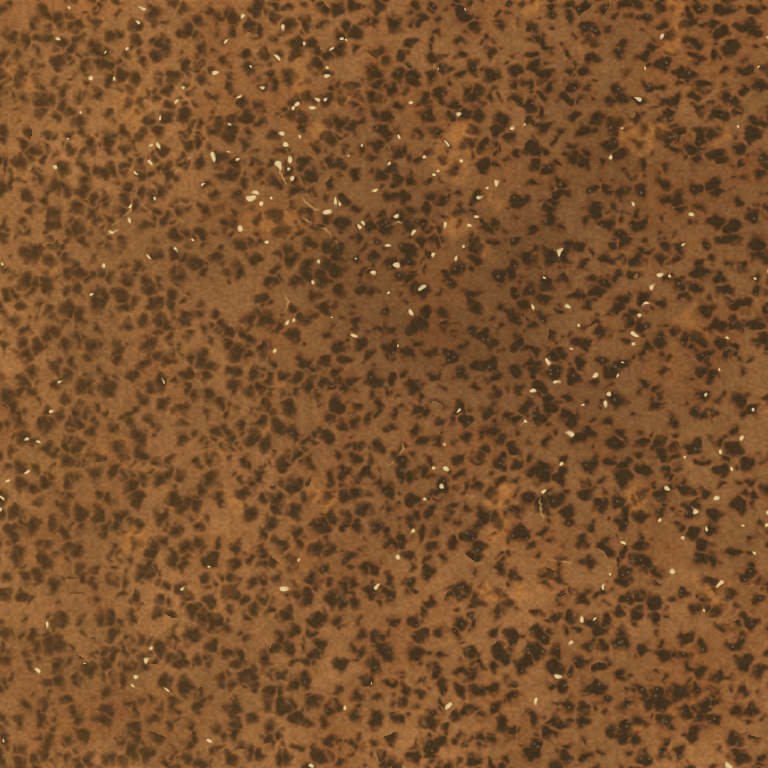
Give the GLSL for this texture, as a Shadertoy shader.

```glsl
// Draws a rusty brown crust peppered with dark soft spots, ochre stains and pale flecks.

float hash(vec2 p) {
    return fract(sin(dot(p, vec2(127.1, 311.7))) * 43758.5453);
}

vec2 hash2(vec2 p) {
    return vec2(hash(p), hash(p + 57.3));
}

float noise(vec2 p) {
    vec2 i = floor(p), f = fract(p);
    f = f * f * (3.0 - 2.0 * f);
    return mix(mix(hash(i), hash(i + vec2(1, 0)), f.x),
               mix(hash(i + vec2(0, 1)), hash(i + vec2(1, 1)), f.x), f.y);
}

float fbm(vec2 p) {
    float sum = 0.0, amp = 0.5;
    for (int i = 0; i < 4; i++) {
        sum += amp * noise(p);
        p = mat2(1.6, 1.2, -1.2, 1.6) * p + 7.1;
        amp *= 0.5;
    }
    return sum / 0.9375;
}

// Distance to the nearest scattered round spot, in cell units
float spotDistance(vec2 p, float chance, float minR, float maxR) {
    vec2 cell = floor(p);
    float d = 2.0;
    for (int y = -1; y <= 1; y++)
    for (int x = -1; x <= 1; x++) {
        vec2 id = cell + vec2(x, y);
        if (hash(id + 13.7) > chance) continue;
        vec2 center = id + 0.08 + 0.84 * hash2(id);
        float radius = mix(minR, maxR, hash(id + 91.1));
        d = min(d, length(p - center) - radius);
    }
    return d;
}

// Thin wavy fibres, scattered at random angles
float fibres(vec2 uv, float pixel) {
    float cover = 0.0;
    for (int i = 0; i < 10; i++) {
        vec2 id = vec2(i, 4.0);
        vec2 q = uv - (0.15 + 0.7 * hash2(id));
        float a = 6.283 * hash(id + 2.9);
        q = mat2(cos(a), -sin(a), sin(a), cos(a)) * q;
        q.y += 0.005 * sin(q.x * 70.0 + a) + 0.004 * (noise(q.xx * 150.0 + a) - 0.5);
        float halfLength = mix(0.012, 0.045, hash(id + 8.2));
        float line = 1.0 - smoothstep(0.0005, 0.0012 + pixel, abs(q.y));
        float ends = 1.0 - smoothstep(0.7, 1.0, abs(q.x) / halfLength);
        cover = max(cover, line * ends * noise(q.xx * 120.0 + a));
    }
    return cover;
}

void mainImage(out vec4 fragColor, in vec2 fragCoord) {
    vec2 uv = fragCoord / iResolution.y;
    float pixel = 1.0 / iResolution.y;
    float right = smoothstep(0.0, 0.75, uv.x + 0.15 * (fbm(uv * 4.0) - 0.5));

    // Ground: lighter at the left and bottom, duller toward the right
    float light = 1.0 - smoothstep(0.1, 0.62, length((uv - vec2(0.72, 0.6)) * vec2(0.8, 1.0)));
    vec3 ground = mix(vec3(0.61, 0.415, 0.235), vec3(0.49, 0.335, 0.195), light);
    ground *= 0.84 + 0.32 * fbm(uv * 9.0 + 3.0);
    ground = mix(ground, vec3(0.54, 0.32, 0.16), 0.35 * smoothstep(0.45, 0.75, fbm(uv * 14.0 + 20.0)));

    // Ochre stains, with a streak and a glow in the upper left
    vec2 glowAt = (uv - vec2(0.36, 0.71)) / vec2(0.04, 0.018);
    vec2 streakAt = vec2(uv.x - 0.38 - 0.012 * sin(uv.y * 30.0), uv.y - 0.88) / vec2(0.013, 0.06);
    float stain = smoothstep(0.66, 0.82, fbm(uv * 17.0 + 41.0));
    stain = max(stain, max(exp(-dot(glowAt, glowAt)), 0.8 * exp(-dot(streakAt, streakAt))));
    ground = mix(ground, vec3(0.75, 0.49, 0.24), 0.6 * stain);

    // Spots: small and blurred at the left, large and crisp at the right
    vec2 warp = vec2(noise(uv * 90.0), noise(uv * 90.0 + 31.0)) - 0.5;
    vec2 p = vec2(uv.x * (54.0 - 8.0 * uv.x), uv.y * (42.0 + 4.0 * uv.y)) + 0.55 * warp;
    float crowd = 0.52 + 0.46 * fbm(uv * 11.0 + 60.0);
    float d = spotDistance(p, crowd, 0.2, 0.43);
    d = min(d, 0.55 * spotDistance(p * 1.9 + 17.0, 0.2, 0.1, 0.3));
    d += 0.16 * (noise(uv * 210.0) - 0.5);
    float soft = mix(0.24, 0.15, right);
    float spot = 1.0 - smoothstep(-soft, soft, d);
    float halo = exp(-pow(max(d, 0.0) / 0.2, 2.0));

    vec3 rust = mix(vec3(0.48, 0.31, 0.165), vec3(0.44, 0.25, 0.13), right);
    vec3 core = mix(vec3(0.31, 0.22, 0.125), vec3(0.24, 0.185, 0.115), right);
    vec3 color = mix(ground, rust, 0.55 * halo);
    color = mix(color, core, 0.92 * spot * (1.0 - 0.4 * stain));

    // Fine grain, with grey glints inside the spots
    color *= 1.0 + 0.16 * (noise(uv * 260.0) - 0.5) + 0.1 * (noise(uv * 480.0) - 0.5);
    float glint = 1.0 - smoothstep(0.1, 0.4, spotDistance(uv * 210.0, 0.08, 0.0, 0.2));
    color = mix(color, vec3(0.47, 0.41, 0.31), 0.55 * glint * spot * right);

    // Cream flecks, crowded in the upper left, and pale fibres
    vec2 crowdAt = (uv - vec2(0.36, 0.77)) / vec2(0.15, 0.13);
    float fleckChance = 0.002 + 0.035 * exp(-dot(crowdAt, crowdAt));
    float fleck = spotDistance(uv * 130.0 + 1.2 * warp, fleckChance, 0.1, 0.4);
    fleck = 1.0 - smoothstep(-0.1, 0.1 + 130.0 * pixel, fleck);
    color = mix(color, vec3(0.78, 0.61, 0.36), 0.75 * fibres(uv, pixel));
    color = mix(color, vec3(0.92, 0.83, 0.6), 0.9 * fleck);

    fragColor = vec4(color, 1.0);
}
```
